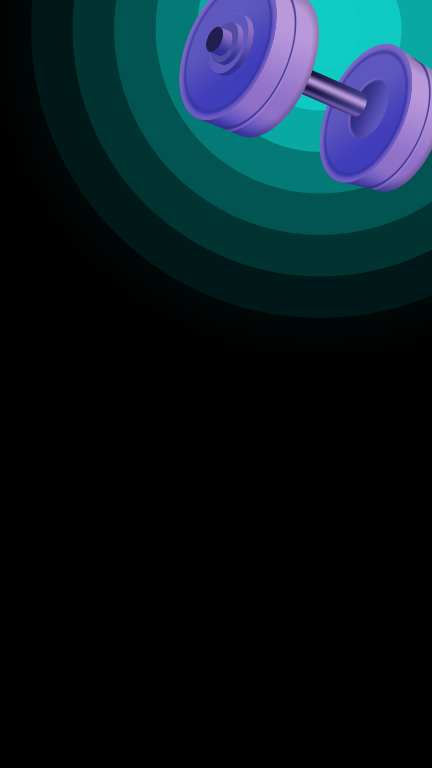
Give the GLSL for this background, as a WebGL 1 fragment shader.

```glsl
precision highp float;

uniform vec2 u_resolution;

// Lengths are in canvas widths, measured from the top left corner, y upward.
const vec2 GLOW_CENTER = vec2(0.741, -0.067);
const float GLOW_RADIUS = 0.765;
const float RING_STEP = 0.0961;
const vec3 TEAL_DEEP = vec3(0.004, 0.39, 0.375);
const vec3 TEAL_BRIGHT = vec3(0.06, 0.80, 0.77);

const vec2 AXIS = vec2(0.917, -0.400);
const float SQUASH = 1.9;
const vec2 LEFT_FACE = vec2(0.528, -0.109);
const vec2 RIGHT_FACE = vec2(0.847, -0.262);
const float LEFT_RADIUS = 0.180;
const float RIGHT_RADIUS = 0.171;
const vec2 BAR_START = vec2(0.690, -0.181);
const float BAR_LENGTH = 0.185;
const float BAR_RADIUS = 0.030;

const vec3 NAVY = vec3(0.09, 0.08, 0.23);
const vec3 BLUE = vec3(0.25, 0.24, 0.73);
const vec3 VIOLET = vec3(0.37, 0.34, 0.74);
const vec3 PLUM = vec3(0.56, 0.44, 0.78);
const vec3 LILAC = vec3(0.73, 0.60, 0.86);

float cover(float d) {
  return clamp(0.5 - d * u_resolution.x, 0.0, 1.0);
}

float band(float d, float width) {
  return 1.0 - smoothstep(0.0, width, abs(d));
}

// Frame along the axis, stretched so that the tilted discs become circles
vec2 discFrame(vec2 p, vec2 center) {
  vec2 d = p - center;
  return vec2(dot(d, AXIS) * SQUASH, dot(d, vec2(-AXIS.y, AXIS.x)));
}

float cylinder(vec2 q, float depth, float radius, float taper) {
  float along = clamp(q.x, 0.0, depth);
  return length(q - vec2(along, 0.0)) - radius * (1.0 - taper * along / depth);
}

vec3 sideShade(float turn) {
  vec3 c = mix(BLUE, PLUM, smoothstep(-1.05, -0.55, turn));
  return mix(c, LILAC, smoothstep(-0.5, 0.65, turn));
}

// Stepped radial glow
vec3 background(vec2 p) {
  float r = length(p - GLOW_CENTER);
  float level = 0.0;
  for (int i = 0; i < 8; i++) {
    level += cover(r - GLOW_RADIUS + float(i) * RING_STEP);
  }
  vec3 c = TEAL_DEEP * pow(min(level / 4.4, 1.0), 1.75);
  c = mix(c, TEAL_BRIGHT, smoothstep(4.0, 7.3, level));
  return c * mix(1.0, 0.3, smoothstep(0.66, GLOW_RADIUS, r));
}

vec3 weight(vec3 c, vec2 q, float radius, float depth, float taper, float groove) {
  float r = length(q);
  float body = cylinder(q, depth, radius, taper);
  float turn = q.y / radius;

  // Outer wall with its groove
  vec3 wall = sideShade(turn) * mix(0.8, 1.0, smoothstep(0.0, 0.03, -body));
  float seam = length(q - vec2(groove, 0.0)) - radius * (1.0 - taper * groove / depth);
  float front = smoothstep(groove - 0.02, groove + 0.02, q.x);
  wall = mix(wall, BLUE * 0.75, band(seam, 0.006) * front * 0.85);
  wall = mix(wall, LILAC, band(seam - 0.008, 0.006) * front * 0.3);
  c = mix(c, wall, cover(body));

  // Face with a raised rim
  vec3 face = mix(BLUE, VIOLET, smoothstep(-0.9, 0.6, turn - q.x / radius));
  face = mix(face, PLUM, smoothstep(0.88, 0.98, r / radius) * 0.6);
  face = mix(face, BLUE * 0.8, band(r - radius * 0.88, 0.008) * 0.6);
  return mix(c, face, cover(r - radius));
}

// Short cylinder standing out of a face
vec3 knob(vec3 c, vec2 q, float radius, float depth, vec3 cap) {
  vec3 wall = mix(BLUE * 0.8, PLUM, smoothstep(-0.7, 0.9, q.y / radius));
  c = mix(c, wall, cover(cylinder(q, depth, radius, 0.0)));
  return mix(c, cap, cover(length(q) - radius));
}

vec3 bar(vec3 c, vec2 p) {
  vec2 q = discFrame(p, BAR_START);
  float across = q.y / BAR_RADIUS;
  vec3 metal = mix(NAVY, VIOLET, smoothstep(0.0, BAR_LENGTH * SQUASH, q.x) * 0.6);
  metal = mix(metal, LILAC, band(across - 0.2, 0.55));
  metal = mix(metal, PLUM, band(across + 0.75, 0.3) * 0.6);
  return mix(c, metal, cover(cylinder(q, BAR_LENGTH * SQUASH - 0.06, BAR_RADIUS, 0.0)));
}

void main() {
  vec2 p = (gl_FragCoord.xy - vec2(0.0, u_resolution.y)) / u_resolution.x;
  vec3 color = background(p);

  // Far weight with the socket of the bar
  vec2 q = discFrame(p, RIGHT_FACE);
  color = weight(color, q, RIGHT_RADIUS, 0.176, 0.1, 0.097);
  float socket = length(q - vec2(0.005, 0.012)) - 0.072;
  color = mix(color, mix(BLUE * 0.7, VIOLET, smoothstep(-0.06, 0.08, q.x)), cover(socket));
  color = mix(color, PLUM, band(socket, 0.008) * smoothstep(0.03, -0.06, q.x) * 0.6);
  color = bar(color, p);

  // Near weight with its hub and the end of the bar
  q = discFrame(p, LEFT_FACE);
  color = weight(color, q, LEFT_RADIUS, 0.207, 0.02, 0.092);
  color = knob(color, q - vec2(-0.005, 0.008), 0.074, 0.025, VIOLET);
  color = knob(color, q - vec2(-0.022, 0.007), 0.050, 0.025, VIOLET * 0.88);
  color = knob(color, q - vec2(-0.068, 0.004), 0.031, 0.045, mix(NAVY, VIOLET, 0.15));

  gl_FragColor = vec4(color, 1.0);
}
```
